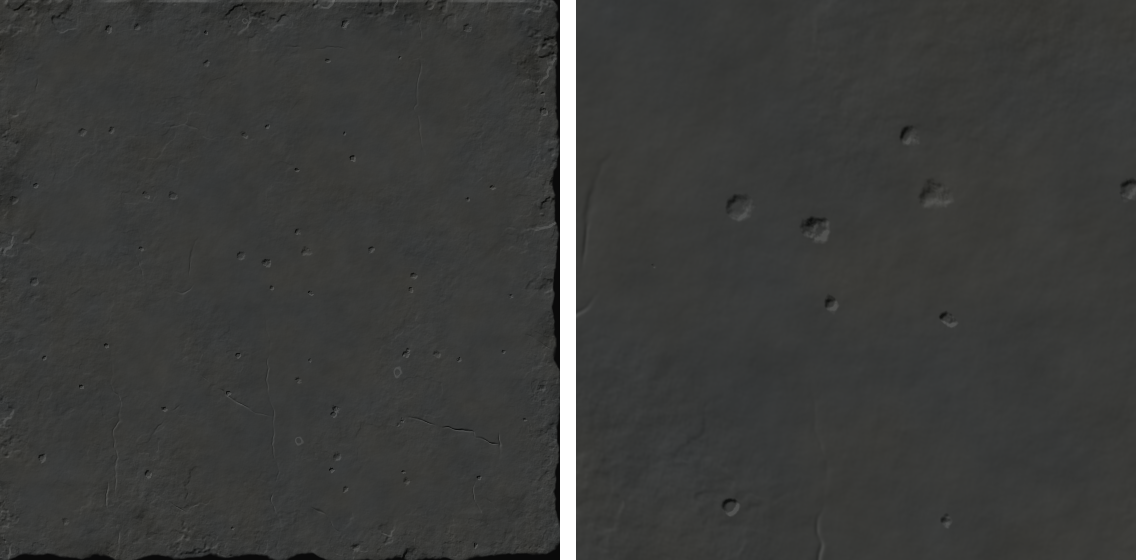
Left: the whole. Right: its middle third, enlarged.
A Shadertoy shader for this texture:

```glsl
// Dark slate tile with small pits, hairline cracks and chipped, blackened edges.

float hash(vec2 p) {
    vec3 q = fract(p.xyx * 0.1031);
    q += dot(q, q.yzx + 33.33);
    return fract((q.x + q.y) * q.z);
}

vec2 hash2(vec2 p) {
    return vec2(hash(p), hash(p + 57.0));
}

float noise(vec2 p) {
    vec2 i = floor(p), f = fract(p);
    f = f * f * (3.0 - 2.0 * f);
    return mix(mix(hash(i), hash(i + vec2(1, 0)), f.x),
               mix(hash(i + vec2(0, 1)), hash(i + vec2(1, 1)), f.x), f.y);
}

float fbm(vec2 p) {
    float sum = 0.0, amp = 0.5;
    for (int i = 0; i < 4; i++) {
        sum += amp * noise(p);
        p = mat2(1.6, 1.2, -1.2, 1.6) * p + 17.0;
        amp *= 0.5;
    }
    return sum;
}

// Ragged rounded outline of the tile, positive inside
float insideTile(vec2 p) {
    vec2 q = abs(p - vec2(0.491, 0.506)) - vec2(0.504, 0.503) + 0.025;
    float box = length(max(q, 0.0)) + min(max(q.x, q.y), 0.0) - 0.025;
    return -box - 0.032 * (fbm(p * 22.0) - 0.45);
}

// Irregular dents, at most one in each cell of a grid
float pits(vec2 p, float cells, float chance) {
    vec2 id = floor(p * cells);
    vec2 center = (id + 0.2 + 0.6 * hash2(id + cells)) / cells;
    float radius = mix(0.004, 0.01, pow(hash(id + 91.0), 2.0));
    float d = length(p - center) + 0.011 * (fbm(p * 110.0) - 0.47);
    float present = step(hash(id + 23.0), chance);
    return present * (1.0 - smoothstep(radius * 0.2, radius, d));
}

// Broken groove with a shallow ledge on one side, fading at both ends
float crack(vec2 p, vec2 a, vec2 b) {
    vec2 along = b - a, rel = p - a;
    float t = clamp(dot(rel, along) / dot(along, along), 0.0, 1.0);
    float side = (along.x * rel.y - along.y * rel.x) / length(along);
    float fade = smoothstep(0.0, 0.25, t) * (1.0 - smoothstep(0.7, 1.0, t));
    fade *= smoothstep(0.15, 0.7, noise(p * 38.0 + a * 90.0));
    float ledge = smoothstep(-0.0015, 0.0015, side) * exp(-abs(side) / 0.014);
    return fade * (0.5 * ledge + 0.5 * exp(-side * side / 0.000003));
}

float wornAreas(vec2 p) {
    float rim = 1.0 - smoothstep(0.0, 0.1, insideTile(p) + 0.14 * (fbm(p * 7.0) - 0.47));
    vec2 left = p - vec2(0.28, 0.1), right = p - vec2(0.87, 0.1);
    float lower = exp(-dot(left, left) / 0.006) + 0.6 * exp(-dot(right, right) / 0.008);
    return clamp(rim + 0.7 * lower, 0.0, 1.0);
}

float height(vec2 p) {
    float worn = wornAreas(p);
    float rough = smoothstep(0.35, 0.65, fbm(p * 8.0 + 21.0));
    float grain = 0.17 + 0.22 * rough + 0.42 * worn;
    float h = grain * fbm(p * 85.0) + 0.3 * fbm(p * 15.0);

    // Sparse soft chips, thin scaling and the falling rim
    float sparse = worn * smoothstep(0.42, 0.62, fbm(p * 9.0 + 50.0));
    float flakes = fbm(p * 26.0 + 5.0);
    h -= 1.1 * sparse * smoothstep(0.48, 0.6, flakes);
    h -= 0.22 * worn * smoothstep(0.5, 0.62, fbm(p * 45.0 + 33.0));
    h -= 0.12 * rough * smoothstep(0.53, 0.6, flakes);
    h -= 0.3 * (1.0 - smoothstep(-0.004, 0.006, insideTile(p)));
    h -= 0.85 * pits(p, 9.0, 0.3) + 0.6 * pits(p + 0.37, 17.0, 0.13);

    // Long vertical cracks and the broken ledges in the lower half
    vec2 q = p + 0.04 * (vec2(fbm(p * 18.0), fbm(p * 18.0 + 40.0)) - 0.47);
    h -= 0.45 * crack(q, vec2(0.5, -0.1), vec2(0.48, 0.46));
    h -= 0.4 * crack(q, vec2(0.22, -0.05), vec2(0.2, 0.4));
    h -= 0.25 * crack(q, vec2(0.75, 0.6), vec2(0.75, 1.05));
    h -= 0.9 * crack(q, vec2(0.94, 0.2), vec2(0.7, 0.26));
    h -= 0.7 * crack(q, vec2(0.9, 0.13), vec2(0.9, 0.26));
    h -= 0.7 * crack(q, vec2(0.34, 0.34), vec2(0.49, 0.25));

    // Short scattered scars, stronger toward the bottom
    for (int i = 0; i < 14; i++) {
        vec2 seed = vec2(float(i) * 3.0, 71.0);
        vec2 start = hash2(seed) * vec2(1.0, 0.95);
        float angle = 6.2832 * hash(seed + 5.0);
        float reach = mix(0.05, 0.13, hash(seed + 9.0));
        vec2 end = start + reach * vec2(cos(angle), 0.6 * sin(angle));
        h -= mix(0.6, 0.25, smoothstep(0.2, 0.6, start.y)) * crack(q, start, end);
    }
    return h;
}

// Thin pale outlines of mineral spots
float paleSpots(vec2 p) {
    vec2 id = floor(p * 8.0);
    vec2 center = (id + 0.25 + 0.5 * hash2(id + 140.0)) / 8.0;
    float radius = mix(0.003, 0.008, hash(id + 160.0));
    float d = length(p - center) + 0.006 * (noise(p * 130.0) - 0.5);
    float ring = 1.0 - smoothstep(0.0005, 0.0025, abs(d - radius));
    return ring * step(hash(id + 180.0), 0.14);
}

void mainImage(out vec4 fragColor, in vec2 fragCoord) {
    vec2 p = fragCoord / iResolution.xy;

    // Light from the upper left, taken as a slope of the relief
    float slope = height(p) - height(p + 0.002 * vec2(-0.6, 0.8));
    float shade = 0.32 * clamp(slope, -0.5, 0.3);

    // Stone colour with faint cloudy mottling
    float cloud = fbm(p * 7.0 + 3.0) - 0.47;
    float stain = fbm(p * 38.0 + 80.0) - 0.47;
    vec3 color = vec3(0.223, 0.226, 0.22) + 0.024 * cloud + 0.03 * stain;
    color += vec3(0.016, 0.004, -0.016) * (fbm(p * 18.0 + 30.0) - 0.47);
    color -= 0.045 * wornAreas(p) * smoothstep(0.48, 0.65, fbm(p * 12.0 + 60.0));
    color += shade + 0.07 * paleSpots(p);

    // Lit top rim and black gaps around the tile
    color += 0.12 * smoothstep(0.994, 0.998, p.y) * noise(p * 25.0);
    color = mix(vec3(0.04), color, smoothstep(-0.002, 0.003, insideTile(p)));
    fragColor = vec4(clamp(color, 0.0, 1.0), 1.0);
}
```
